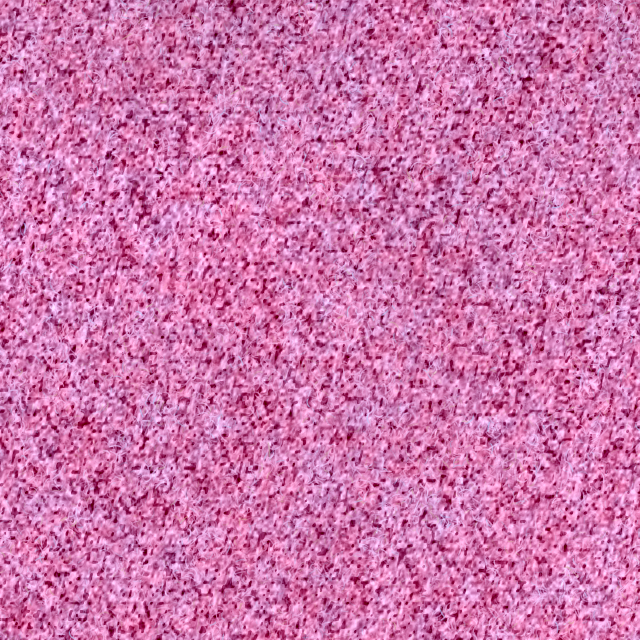
Give the GLSL for this texture, as a WebGL 2 fragment shader.

```glsl
#version 300 es
precision highp float;
// Felted wool: mottled rose nap with dark pits and short curled lilac fibres.

#define LAYERS 8
#define FIBRE_WIDTH 0.00105
#define LEAN 0.2
#define SPREAD 1.9
#define NAP_SCALE 170.0
#define NAP_CONTRAST 1.5
#define RELIEF 0.42
#define PATCH_TINT 0.75
#define DEEP vec3(0.62, 0.21, 0.43)
#define ROSE vec3(0.79, 0.41, 0.63)
#define PINK vec3(0.91, 0.57, 0.79)
#define LILAC vec3(0.93, 0.74, 0.94)

uniform vec2 u_resolution;
out vec4 fragColor;

float hash(vec2 p) {
  return fract(sin(dot(p, vec2(127.1, 311.7))) * 43758.5453);
}

float noise(vec2 p) {
  vec2 i = floor(p), f = fract(p);
  f = f * f * (3.0 - 2.0 * f);
  return mix(mix(hash(i), hash(i + vec2(1, 0)), f.x),
             mix(hash(i + vec2(0, 1)), hash(i + vec2(1, 1)), f.x), f.y);
}

// Wool colour from shadow (0) to lit (1)
vec3 wool(float shade) {
  vec3 c = mix(DEEP, ROSE, clamp(shade * 2.0, 0.0, 1.0));
  return mix(c, PINK, clamp(shade * 2.0 - 1.0, 0.0, 1.0));
}

// Coverage of one bent strand centred at the origin
float strand(vec2 p, float angle, float halfLength, float bend, float pixel) {
  float c = cos(angle), s = sin(angle);
  vec2 q = vec2(c * p.x - s * p.y, s * p.x + c * p.y);
  float along = q.y / halfLength;
  float curve = bend * halfLength * (along * along - 0.35 + 0.4 * along * along * along);
  float slope = bend * (2.0 * along + 1.2 * along * along);
  float d = abs(q.x - curve) / sqrt(1.0 + slope * slope);
  float edge = max(pixel, FIBRE_WIDTH);
  float body = clamp((FIBRE_WIDTH - d) / edge + 0.5, 0.0, 1.0);
  return body * (1.0 - smoothstep(0.6, 1.0, abs(along)));
}

// Coordinates that follow the upright lean of the nap
vec2 combed(vec2 uv) {
  return vec2(uv.x - LEAN * uv.y, uv.y * 0.8);
}

// Ground of the cloth
vec3 nap(vec2 uv) {
  vec2 p = combed(uv) * NAP_SCALE;
  float grain = 0.7 * noise(p) + 0.3 * noise(p * 1.7 + 17.0);
  float tuft = noise(p * 0.3 + 41.0);
  return wool(0.42 + NAP_CONTRAST * (grain - 0.5) + 0.25 * (tuft - 0.5));
}

// Light on the matted fibres: small dark pits and raised specks
float relief(vec2 uv) {
  vec2 p = combed(uv) * NAP_SCALE;
  float pit = 1.0 - smoothstep(0.12, 0.42, noise(p * 1.15 + 73.0));
  float speck = noise(p * 1.4 + 131.0) - 0.5;
  return 0.17 * RELIEF + RELIEF * (0.8 * speck - 0.75 * pit);
}

// One sheet of scattered fibres, deep (0) to top (1)
vec3 addFibres(vec3 col, vec2 uv, float layer, float depth, float pixel) {
  float cells = mix(92.0, 60.0, depth);
  vec2 p = uv * cells + layer * vec2(5.37, 9.73);
  vec2 home = floor(p);
  for (int y = -1; y <= 1; y++)
  for (int x = -1; x <= 1; x++) {
    vec2 id = home + vec2(x, y);
    vec2 seed = id + layer * 31.0;
    vec2 centre = id + vec2(hash(seed + 0.13), hash(seed + 0.57));
    float angle = LEAN + SPREAD * (hash(seed + 1.31) + hash(seed + 2.71) - 1.0);
    float halfLength = mix(0.3, 0.75, hash(seed + 3.17)) / cells;
    float bend = 1.1 * (hash(seed + 4.43) - 0.5);
    float cover = strand((p - centre) / cells, angle, halfLength, bend, pixel);

    // Top strands gather in loose clumps
    vec2 place = (centre - layer * vec2(5.37, 9.73)) / cells;
    float clump = noise(combed(place) * vec2(46.0, 34.0) + 90.0);
    float density = mix(0.8, smoothstep(0.2, 0.85, clump), depth);
    float tone = hash(seed + 5.89);
    vec3 dye = mix(wool(1.1 * tone - 0.05), mix(PINK, LILAC, 0.2 + 0.8 * tone), depth);
    // A few stray blue or straw hairs
    float stray = hash(seed + 6.53);
    dye = mix(dye, vec3(0.68, 0.74, 0.92), 0.7 * step(0.94, stray));
    dye = mix(dye, vec3(0.74, 0.60, 0.52), 0.7 * step(stray, 0.03));
    col = mix(col, dye, cover * density * mix(0.45, 0.85, depth));
  }
  return col;
}

void main() {
  vec2 uv = gl_FragCoord.xy / u_resolution.y;
  float pixel = 1.0 / u_resolution.y;
  vec3 col = nap(uv);
  float shadow = relief(uv);
  for (int i = 0; i < LAYERS; i++) {
    float layer = float(i);
    col = addFibres(col, uv, layer, layer / float(LAYERS - 1), pixel);
    // Pits sink below the upper strands
    if (i == LAYERS - 4) col += shadow * vec3(0.72, 1.0, 0.95);
  }
  col += 0.3 * shadow * vec3(0.72, 1.0, 0.95);

  // Dye patches drift between crimson and mauve
  float dyePatch = 0.7 * noise(combed(uv) * 52.0 + 7.0) + 0.3 * noise(uv * 14.0 + 53.0) - 0.5;
  float cool = dyePatch + 0.12 * (uv.y - 0.5);
  col += PATCH_TINT * cool * vec3(-0.09, 0.14, 0.17);
  // Broad, soft unevenness of the light
  col *= 1.02 + 0.08 * (noise(uv * 3.0 + 29.0) - 0.5) - 0.04 * (uv.y - 0.5);
  fragColor = vec4(clamp(col, 0.0, 1.0), 1.0);
}
```
